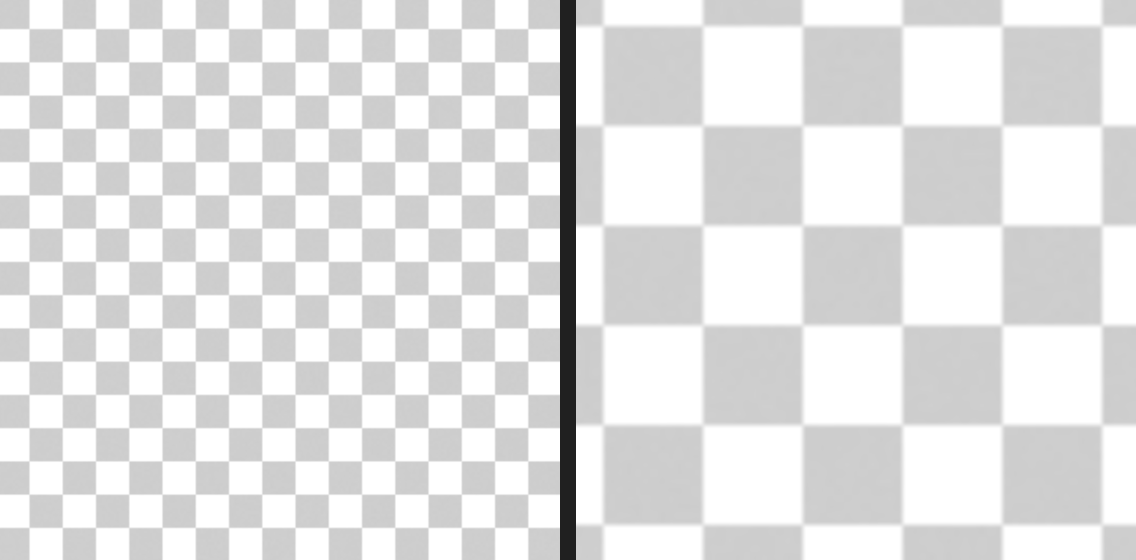
Left: the whole. Right: its middle third, enlarged.
This pattern is drawn by a three.js fragment shader. Its source:

```glsl
varying vec2 vUv;

float hash(vec2 p) {
  vec3 q = fract(vec3(p.xyx) * 0.1031);
  q += dot(q, q.yzx + 33.33);
  return fract((q.x + q.y) * q.z);
}

float valueNoise(vec2 p) {
  vec2 i = floor(p);
  vec2 f = smoothstep(0.0, 1.0, fract(p));
  float low = mix(hash(i), hash(i + vec2(1.0, 0.0)), f.x);
  float high = mix(hash(i + vec2(0.0, 1.0)), hash(i + 1.0), f.x);
  return mix(low, high, f.y);
}

// Square wave from -1 to 1 on each axis, with soft steps at whole numbers
vec2 softSquareWave(vec2 p) {
  vec2 edgeDistance = 0.5 - abs(fract(p) - 0.5);
  vec2 side = 1.0 - 2.0 * mod(floor(p), 2.0);
  return side * smoothstep(-0.04, 0.04, edgeDistance) * 2.0 - side;
}

void main() {
  // Nearly 17 squares each way, cropped at the borders
  vec2 board = (vUv - vec2(0.0527, 0.0573)) / 0.05938;
  vec2 wave = softSquareWave(board);
  float grayMask = 0.5 + 0.5 * wave.x * wave.y;

  // Faint mottling and tiny tone shifts in the gray squares
  float mottle = valueNoise(vUv * 200.0) - 0.5;
  float tone = hash(floor(board) + 20.0) - 0.5;
  vec3 gray = vec3(0.806 + 0.009 * mottle + 0.003 * tone);

  gl_FragColor = vec4(mix(vec3(1.0), gray, grayMask), 1.0);
}
```
